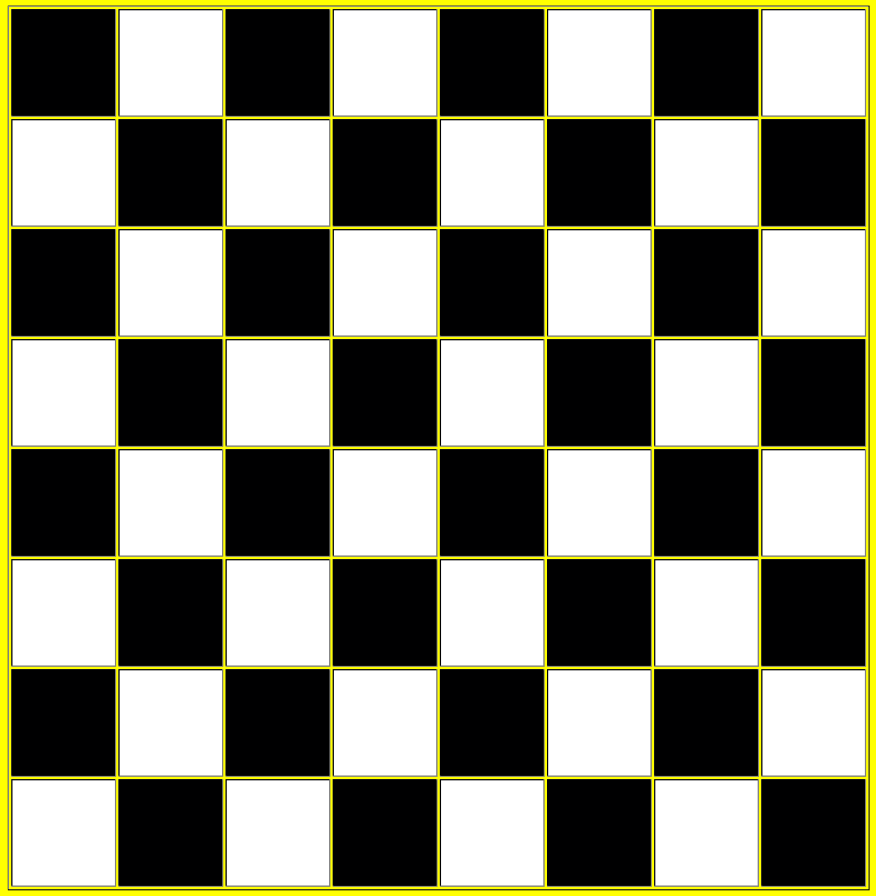
Write a WebGL 1 fragment shader that draws this pattern.

```glsl
precision highp float;
// An 8 by 8 checkerboard of bevelled cells on yellow, inside a raised thin frame.
// Each bevel is three nested rectangles, smoothed by exact pixel coverage;
// the cells repeat with fract and alternate colour by the parity of their index.

uniform vec2 u_resolution;

// Lengths are fractions of the canvas height.
const float CELLS = 8.0;
const vec2 BOARD_CENTER = vec2(0.0008, 0.0);
const vec2 BOARD_HALF = vec2(0.4783, 0.4911);
const float LINE = 0.0013;

const vec3 YELLOW = vec3(1.0, 1.0, 0.0);
const vec3 WHITE = vec3(1.0);
const vec3 BLACK = vec3(0.0, 0.0, 0.005);
const vec3 GRAY = vec3(0.5);

// Fraction of the pixel at p that lies between corners low and high.
float rectCoverage(vec2 p, vec2 low, vec2 high, float pixel) {
  vec2 overlap = clamp(p + 0.5 * pixel, low, high)
               - clamp(p - 0.5 * pixel, low, high);
  return overlap.x * overlap.y / (pixel * pixel);
}

// Rectangle with one edge colour at top and left, another at bottom and right.
vec3 bevelRect(vec3 base, vec2 p, vec2 halfSize, float edge, float pixel,
               vec3 topLeft, vec3 bottomRight, vec3 fill) {
  vec2 low = -halfSize;
  vec2 high = halfSize;
  vec3 color = mix(base, bottomRight, rectCoverage(p, low, high, pixel));
  vec2 litLow = low + vec2(0.0, edge);
  vec2 litHigh = high - vec2(edge, 0.0);
  color = mix(color, topLeft, rectCoverage(p, litLow, litHigh, pixel));
  return mix(color, fill, rectCoverage(p, low + edge, high - edge, pixel));
}

// White when the column and row add up to an even number, else black.
vec3 checkerColor(vec2 index) {
  return mix(WHITE, BLACK, mod(index.x + index.y, 2.0));
}

void main() {
  float pixel = 1.0 / u_resolution.y;
  vec2 p = (gl_FragCoord.xy - 0.5 * u_resolution) * pixel - BOARD_CENTER;

  // Raised frame around the board
  vec3 color = bevelRect(YELLOW, p, BOARD_HALF + 2.0 * LINE, LINE, pixel,
                         GRAY, BLACK, YELLOW);

  // Sunken cells, separated by yellow gaps two lines wide
  vec2 cellSize = 2.0 * BOARD_HALF / CELLS;
  vec2 grid = (p + BOARD_HALF) / cellSize;
  vec2 index = clamp(floor(grid), 0.0, CELLS - 1.0);
  vec2 local = (grid - index - 0.5) * cellSize;
  color = bevelRect(color, local, 0.5 * cellSize - LINE, LINE, pixel,
                    BLACK, GRAY, checkerColor(index));

  gl_FragColor = vec4(color, 1.0);
}
```
